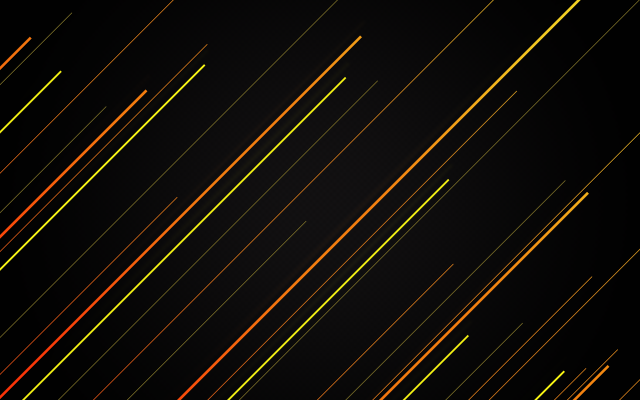
Write a Shadertoy shader that draws this background.

```glsl
// Glowing diagonal streaks over a near-black backdrop with a faint central glow.
// Bold warm and yellow streaks sit in jittered lanes; hairlines are scattered
// between them by a golden-ratio sequence. Lengths are in canvas heights.

#define LANE_STEP 0.453
#define BOLD_HALF 0.0033
#define YELLOW_HALF 0.0023
#define HAIR_HALF 0.0009
#define HAIR_COUNT 20
#define ECHO_SHIFT 0.029
#define ECHO_GAIN 0.035
#define GLOW_COLOR vec3(0.066, 0.060, 0.064)
#define YELLOW vec3(0.96, 0.95, 0.08)
#define OLIVE vec3(0.50, 0.45, 0.16)

// Antialiased coverage of a band; keeps its true weight below one pixel.
float band(float d, float halfWidth, float soft) {
    return clamp((d + halfWidth) / soft + 0.5, 0.0, 1.0)
         - clamp((d - halfWidth) / soft + 0.5, 0.0, 1.0);
}

// Red to orange to yellow along the streak direction.
vec3 warmRamp(float along) {
    vec3 low = mix(vec3(0.98, 0.20, 0.03), vec3(0.95, 0.49, 0.06), smoothstep(0.0, 1.2, along));
    return mix(low, vec3(0.95, 0.82, 0.14), smoothstep(1.3, 2.5, along));
}

// Where a streak stops, as a share of its path across the canvas.
float streakEnd(float lane, float reach, float aspect) {
    float exitPoint = min(lane + 2.0, 2.0 * aspect - lane);
    return mix(abs(lane), exitPoint, reach) + 0.02 * step(1.0, reach);
}

// diag.x runs across the streaks, diag.y along them.
float streak(vec2 diag, float lane, float end, float halfWidth, float soft) {
    vec2 d = (diag - vec2(lane, end)) * 0.7071;
    return band(d.x, halfWidth, soft) * clamp(0.5 - d.y / soft, 0.0, 1.0);
}

// Adds a bold streak and the dim, blurred echo beside it.
void addBold(inout vec3 color, vec3 tint, vec2 diag, float lane, float end, float halfWidth, float echoGain, float px) {
    float echo = streak(diag, lane - ECHO_SHIFT, end + 0.045, 0.005, 0.008);
    color += tint * echo * echoGain;
    color = mix(color, tint, streak(diag, lane, end, halfWidth, px));
}

void mainImage(out vec4 fragColor, in vec2 fragCoord) {
    float px = 1.0 / iResolution.y;
    float aspect = iResolution.x * px;
    vec2 p = fragCoord * px;
    vec2 diag = vec2(p.x - p.y, p.x + p.y);
    vec3 warm = warmRamp(diag.y);

    // Backdrop: central glow with a barely visible weave
    float glow = 1.0 - smoothstep(0.0, 0.88, length(p - vec2(0.5 * aspect, 0.5)));
    float weave = sin(p.x * 370.0) * sin(p.y * 370.0);
    vec3 color = vec3(0.003) + GLOW_COLOR * glow * (1.0 + 0.07 * weave);
    float echoGain = ECHO_GAIN * glow;

    // Hairlines, alternately olive and warm, denser toward the right
    for (int i = 0; i < HAIR_COUNT; i++) {
        float n = float(i);
        float spread = 1.0 - pow(1.0 - n / float(HAIR_COUNT - 1), 1.25);
        float jitter = fract(n * 0.618 + 0.2) - 0.5;
        float lane = -0.752 + 2.248 * spread + 0.12 * jitter;
        float reach = min(0.35 + fract(n * 0.3247 + 0.5), 1.0);
        float end = streakEnd(lane, reach, aspect);
        bool isOlive = i % 2 == 0 && i < 16;
        vec3 tint = isOlive ? OLIVE : mix(warm, vec3(0.85, 0.56, 0.20), 0.35);
        color = mix(color, tint, streak(diag, lane, end, HAIR_HALF, px));
    }

    // Bold pairs: one warm and one yellow streak per lane
    for (int i = -2; i <= 3; i++) {
        float k = float(i);
        float warmLane = 0.031 + LANE_STEP * k + 0.046 * cos(1.26 * (k + 2.0));
        float warmReach = min(0.73 + 0.28 * cos(1.1 * (k - 0.8)), 1.0);
        float warmEnd = streakEnd(warmLane, warmReach, aspect);
        addBold(color, warm, diag, warmLane, warmEnd, BOLD_HALF, echoGain, px);

        float yellowLane = 0.115 + 0.423 * k + 0.0625 * cos(1.7 * (k - 1.6));
        float yellowReach = 0.53 + 0.3 * cos(1.1 * k + 0.4);
        float yellowEnd = streakEnd(yellowLane, yellowReach, aspect);
        addBold(color, YELLOW, diag, yellowLane, yellowEnd, YELLOW_HALF, echoGain, px);
    }

    fragColor = vec4(color, 1.0);
}
```
